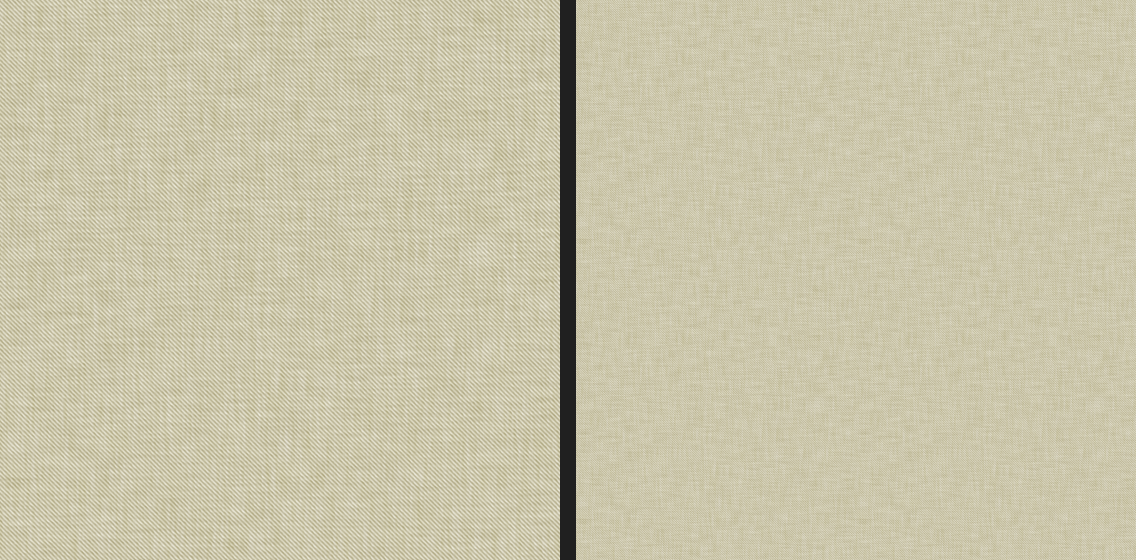
Left, the tile; right, the same tile 2 across and 2 down.
Write a Shadertoy shader that draws this texture.

```glsl
const float TAU = 6.2831853;

vec2 gradient(vec2 cell, vec2 period, float seed) {
    vec3 p = fract(vec3(mod(cell, period), seed).xyx * vec3(0.1031, 0.1030, 0.0973) + seed * 0.137);
    p += dot(p, p.yzx + 33.33);
    float angle = TAU * fract((p.x + p.y) * p.z);
    return vec2(cos(angle), sin(angle));
}

// Gradient noise that wraps after one canvas, with period cells per side
float wrapNoise(vec2 uv, vec2 period, float seed) {
    vec2 p = uv * period, cell = floor(p), f = p - cell;
    vec2 w = f * f * f * (f * (f * 6.0 - 15.0) + 10.0);
    vec2 e = vec2(1.0, 0.0);
    float a = dot(gradient(cell, period, seed), f);
    float b = dot(gradient(cell + e.xy, period, seed), f - e.xy);
    float c = dot(gradient(cell + e.yx, period, seed), f - e.yx);
    float d = dot(gradient(cell + e.xx, period, seed), f - e.xx);
    return mix(mix(a, b, w.x), mix(c, d, w.x), w.y);
}

void mainImage(out vec4 fragColor, in vec2 fragCoord) {
    vec2 uv = fragCoord / iResolution.xy;

    // Uneven yarn: long thin streaks along weft and warp, strongest when fine
    float weft = 0.0, warp = 0.0;
    for (int i = 0; i < 3; i++) {
        float k = float(i), fine = exp2(k), weight = 0.4 + 0.45 * k;
        weft += weight * wrapNoise(uv, vec2(8.0 + 5.0 * k, 53.0 * fine), 1.0 + k);
        warp += weight * wrapNoise(uv, vec2(57.0 * fine, 7.0 + 5.0 * k), 5.0 + k);
    }

    // Twill ribs falling to the right, slightly displaced by the yarn
    float wobble = 0.05 * weft + 0.05 * warp;
    float rib = sin(TAU * (dot(uv, vec2(123.0, 124.0)) + wobble));
    float ribFade = 1.0 - smoothstep(0.7, 1.6, 256.0 / min(iResolution.x, iResolution.y));
    float ribDepth = 0.32 * ribFade * (1.0 + 0.6 * wrapNoise(uv, vec2(110.0), 11.0));

    float tone = 0.51 + ribDepth * rib + 0.12 * weft + 0.1 * warp;

    // Shadowed khaki to pale cream, greyer where the warp shows
    vec3 khaki = vec3(0.68, 0.65, 0.51);
    vec3 cream = vec3(0.915, 0.905, 0.83);
    vec3 color = mix(khaki, cream, clamp(tone, -0.1, 1.1));
    color.b += 0.015 * warp;
    fragColor = vec4(color, 1.0);
}
```
